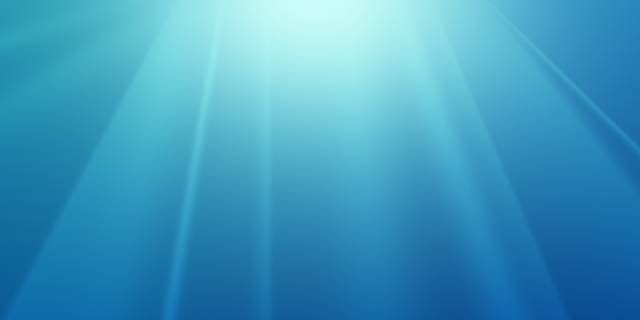
A Shadertoy shader for this background:

```glsl
// Sunbeams fanning down through blue water from a bright surface glow.

const int RAY_COUNT = 11;

// Each ray: x at the surface, x at the floor, left softness, right softness.
const vec4 RAYS[RAY_COUNT] = vec4[RAY_COUNT](
    vec4(0.40, -2.60, 0.30, 0.22),
    vec4(0.56, -1.05, 0.16, 0.28),
    vec4(0.56,  0.03, 0.025, 0.32),
    vec4(0.58,  0.33, 0.13, 0.12),
    vec4(0.695, 0.525, 0.022, 0.026),
    vec4(0.84,  0.835, 0.045, 0.016),
    vec4(1.08,  1.19, 0.15, 0.13),
    vec4(1.24,  1.60, 0.10, 0.07),
    vec4(1.34,  1.765, 0.10, 0.018),
    vec4(1.50,  2.28, 0.40, 0.06),
    vec4(1.52,  2.54, 0.025, 0.016)
);
const float RAY_STRENGTH[RAY_COUNT] = float[RAY_COUNT](
    0.30, 0.25, 0.48, 0.32, 0.72, 0.42, 0.45, 0.62, 0.36, 0.42, 0.45
);

// Elliptical Gaussian falloff around a centre.
float glow(vec2 p, vec2 center, vec2 radius) {
    vec2 q = (p - center) / radius;
    return exp(-dot(q, q));
}

// Slanted beam that widens and fades in with depth, softened per side.
float beam(vec2 p, vec4 ray) {
    float depth = 1.0 - p.y;
    float offset = p.x - mix(ray.x, ray.y, depth);
    float softness = (offset < 0.0 ? ray.z : ray.w) * mix(0.4, 1.0, depth);
    float q = offset / softness;
    return exp(-q * q) * smoothstep(-0.12, 0.24, depth);
}

// Water colour: green-blue on the left, deeper blue on the right.
vec3 waterColor(vec2 p) {
    float side = smoothstep(0.0, 2.0, p.x);
    vec3 surface = mix(vec3(0.10, 0.57, 0.67), vec3(0.11, 0.48, 0.72), side);
    vec3 floorColor = mix(vec3(0.03, 0.34, 0.58), vec3(0.02, 0.26, 0.54), side);
    return mix(floorColor, surface, p.y);
}

void mainImage(out vec4 fragColor, in vec2 fragCoord) {
    // Canvas space: x in 0..2, y in 0..1
    vec2 p = fragCoord / iResolution.xy * vec2(2.0, 1.0);
    vec3 color = waterColor(p);

    // Wide cyan light in the water
    color = mix(color, vec3(0.50, 0.90, 0.91),
                0.92 * glow(p, vec2(1.0, 1.03), vec2(0.70, 0.68)));

    // Fan of beams, cyan near the surface and blue near the floor
    vec3 beamTint = mix(vec3(0.03, 0.22, 0.40), vec3(0.15, 0.50, 0.42), p.y);
    for (int i = 0; i < RAY_COUNT; i++) {
        float light = RAY_STRENGTH[i] * beam(p, RAYS[i]);
        color += light * beamTint * (1.0 - color);
    }

    // Pale core at the surface
    color = mix(color, vec3(0.82, 1.0, 0.98),
                0.92 * glow(p, vec2(0.98, 1.02), vec2(0.45, 0.32)));

    fragColor = vec4(color, 1.0);
}
```
